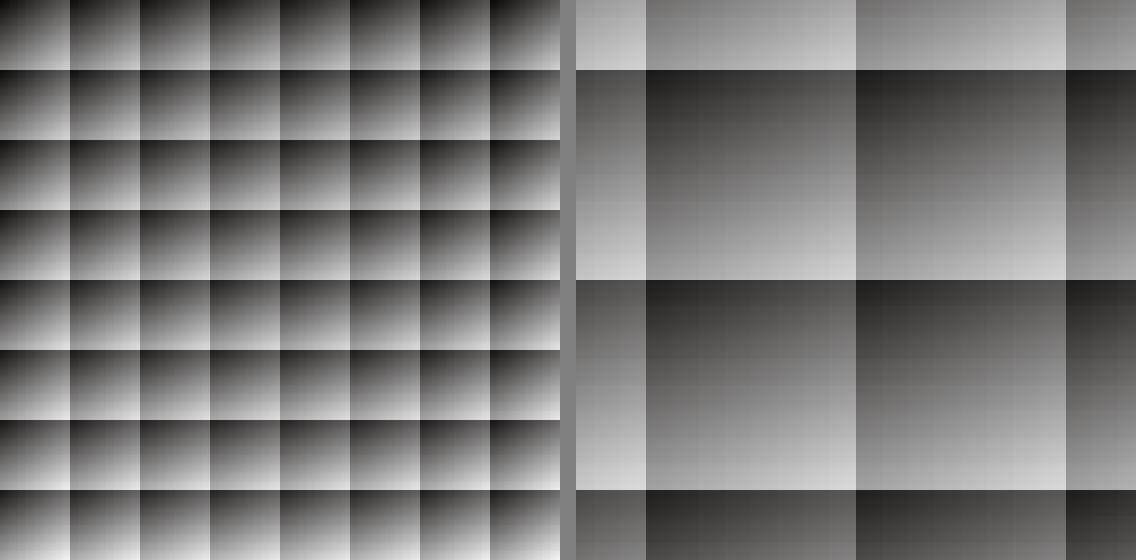
Left: the whole. Right: its middle third, enlarged.
This pattern is drawn by a three.js fragment shader. Its source:

```glsl
// An eight by eight grid of tiles, each shaded from dark upper left to pale lower right.
#define TILES 8.0
#define DARKEST 0.095
#define RISE_ACROSS 0.23
#define RISE_DOWN 0.53
#define SIDE_CONTRAST 0.09
#define ROW_DRIFT 0.10
#define BAND_COUNT 8.0
#define BAND_STRENGTH 0.2
#define WARM_TINT vec3(0.006, -0.002, -0.005)

varying vec2 vUv;

// Faint stepping laid over a smooth ramp
vec2 bandedRamp(vec2 ramp) {
  vec2 stepped = (floor(ramp * BAND_COUNT) + 0.5) / BAND_COUNT;
  return mix(ramp, stepped, BAND_STRENGTH);
}

// Grey level at a point measured in tiles
float tileShade(vec2 gridPos) {
  vec2 tile = clamp(floor(gridPos), 0.0, TILES - 1.0);
  vec2 local = clamp(gridPos - tile, 0.0, 1.0);
  vec2 ramp = bandedRamp(vec2(local.x, 1.0 - local.y));

  // Tile place from -1 to 1, right and down
  vec2 place = (tile / (TILES - 1.0) * 2.0 - 1.0) * vec2(1.0, -1.0);

  // Outer columns have a stronger sideways slope; lower rows are paler
  float extraSlope = SIDE_CONTRAST * place.x * place.x;
  float shade = DARKEST + RISE_ACROSS * ramp.x + RISE_DOWN * ramp.y;
  shade += extraSlope * (ramp.x - 0.5);
  shade += 0.5 * ROW_DRIFT * place.y * mix(0.6, 1.4, ramp.y);
  return clamp(shade, 0.0, 1.0);
}

void main() {
  vec2 gridPos = vUv * TILES;
  vec2 footprint = fwidth(gridPos);

  // Average four points to smooth the tile edges
  float shade = 0.0;
  for (int i = 0; i < 4; i++) {
    float index = float(i);
    vec2 offset = vec2(mod(index, 2.0), floor(index / 2.0)) * 0.5 - 0.25;
    shade += 0.25 * tileShade(gridPos + offset * footprint);
  }

  // Warmth fades out toward the pale end
  vec3 colour = vec3(shade) + WARM_TINT * (1.0 - smoothstep(0.3, 0.7, shade));
  gl_FragColor = vec4(clamp(colour, 0.0, 1.0), 1.0);
}
```
